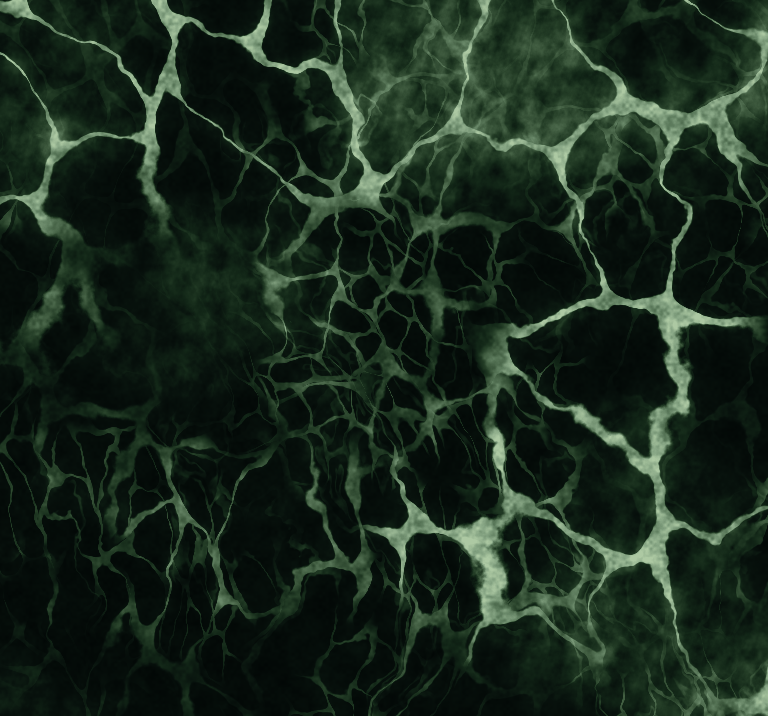
Reproduce this texture procedurally as a Shadertoy shader.

```glsl
#define BLOCK_SCALE 5.2
#define BRANCH_SCALE 9.5
#define THREAD_SCALE 19.0
#define WARP_BROAD 0.24
#define WARP_FINE 0.045
#define JUNCTION_SHARPNESS 15.0
#define CLOUD_GAIN 2.5
#define VEIN_GAIN 4.9

// Marble tones from dark stone to pale vein
const vec3 DEEP_STONE = vec3(0.008, 0.028, 0.022);
const vec3 TONES[7] = vec3[7](
    vec3(0.03, 0.07, 0.05), vec3(0.07, 0.15, 0.09), vec3(0.14, 0.24, 0.15),
    vec3(0.25, 0.36, 0.25), vec3(0.37, 0.49, 0.37), vec3(0.53, 0.65, 0.52),
    vec3(0.68, 0.79, 0.64));

vec2 hash2(vec2 p) {
    vec3 q = fract(p.xyx * vec3(0.1031, 0.1030, 0.0973));
    q += dot(q, q.yzx + 33.33);
    return fract((q.xx + q.yz) * q.zy);
}

float noise(vec2 p) {
    vec2 i = floor(p), f = fract(p);
    f = f * f * (3.0 - 2.0 * f);
    float low = mix(hash2(i).x, hash2(i + vec2(1, 0)).x, f.x);
    float high = mix(hash2(i + vec2(0, 1)).x, hash2(i + vec2(1, 1)).x, f.x);
    return mix(low, high, f.y);
}

float fbm(vec2 p) {
    float sum = 0.0, amp = 0.5;
    for (int i = 0; i < 5; i++) {
        sum += amp * noise(p);
        p = mat2(0.8, 0.6, -0.6, 0.8) * p * 2.03 + 17.3;
        amp *= 0.5;
    }
    return sum / 0.969;
}

vec2 rotate(vec2 p, float angle) {
    float c = cos(angle), s = sin(angle);
    return mat2(c, s, -s, c) * p;
}

// Distance to the nearest cell border, blended so that junctions swell
float crackDistance(vec2 p) {
    vec2 cell = floor(p), nearestCell = cell, nearest = vec2(0);
    float best = 9.0;
    for (int y = -1; y <= 1; y++)
    for (int x = -1; x <= 1; x++) {
        vec2 c = cell + vec2(x, y);
        vec2 r = c + 0.08 + 0.84 * hash2(c) - p;
        if (dot(r, r) < best) {
            best = dot(r, r);
            nearest = r;
            nearestCell = c;
        }
    }
    float sum = 1e-6;
    for (int y = -2; y <= 2; y++)
    for (int x = -2; x <= 2; x++) {
        if (x == 0 && y == 0) continue;
        vec2 c = nearestCell + vec2(x, y);
        vec2 r = c + 0.08 + 0.84 * hash2(c) - p;
        float d = dot(0.5 * (nearest + r), normalize(r - nearest));
        sum += exp(-JUNCTION_SHARPNESS * d);
    }
    return -log(sum) / JUNCTION_SHARPNESS;
}

// Vein body in x, surrounding halo in y
vec2 veins(vec2 p, vec2 warped, float scale, float thin, float thick) {
    float swell = smoothstep(0.36, 0.78, fbm(p * scale * 0.8 + scale));
    float width = mix(thin, thick, swell * swell);
    float d = crackDistance(warped * scale);
    d += (fbm(p * 38.0 + scale) - 0.5) * width * 1.6;
    float presence = smoothstep(0.32, 0.58, fbm(p * scale * 0.6 + 40.0 + scale));
    float body = 1.0 - smoothstep(width * 0.35, width, d);
    return vec2(body, exp(-max(d, 0.0) * 11.0)) * presence;
}

void mainImage(out vec4 fragColor, in vec2 fragCoord) {
    vec2 p = fragCoord / iResolution.y;

    // Bend the fracture network
    vec2 broad = vec2(fbm(p * 2.6 + 3.0), fbm(p * 2.6 + 51.0)) - 0.5;
    vec2 ragged = vec2(fbm(p * 13.0 + 9.0), fbm(p * 13.0 + 77.0)) - 0.5;
    vec2 q = p + WARP_BROAD * broad + WARP_FINE * ragged;

    // Clouded stone, denser towards the upper right
    float grain = fbm(p * 46.0);
    float speck = noise(p * 210.0);
    float lean = 0.10 * (0.4 * p.x + 0.6 * p.y - 0.5);
    float cloud = smoothstep(0.37, 0.76, fbm(p * 3.4 + 21.0) + lean);
    float scratch = fbm(rotate(p, 0.35) * vec2(60.0, 14.0));
    float tone = -0.65 + CLOUD_GAIN * cloud * (0.1 + grain + 0.8 * scratch);
    tone += 0.7 * (grain - 0.5) + 0.35 * (speck - 0.5);

    // Three generations of veins
    vec2 trunk = veins(p, rotate(q, -0.45) * vec2(1.15, 0.85), BLOCK_SCALE, 0.018, 0.12);
    vec2 branch = veins(p, rotate(q, 0.2) * vec2(1.25, 0.75), BRANCH_SCALE, 0.022, 0.10);
    vec2 thread = veins(p, rotate(q, -0.3) * vec2(1.3, 0.7), THREAD_SCALE, 0.035, 0.10);
    float shatter = smoothstep(0.40, 0.62, fbm(p * 4.2 + 63.0) + lean);
    float texture1 = 0.5 + 0.75 * grain + 0.25 * (speck - 0.5);
    float body = max(trunk.x, max(0.72 * branch.x * (0.25 + 0.75 * shatter),
                                  0.5 * thread.x * shatter));
    tone += (1.1 * trunk.y + 0.7 * branch.y * shatter) * (0.3 + 1.3 * grain);

    // Hairline wisps in the shattered zones
    float ridge = abs(fbm(rotate(q, -0.3) * vec2(9.0, 5.0)) - 0.5);
    float wisp = (1.0 - smoothstep(0.004, 0.018, ridge)) * (0.2 + 0.8 * shatter);
    tone += 1.1 * wisp * grain * 1.6;
    tone = mix(tone, max(tone, VEIN_GAIN * texture1 + 0.6 * trunk.y), body);

    // Walk up the tone ramp
    vec3 color = DEEP_STONE;
    for (int i = 0; i < 7; i++)
        color = mix(color, TONES[i], clamp(tone - float(i) + 1.0, 0.0, 1.0));
    fragColor = vec4(color, 1.0);
}
```
